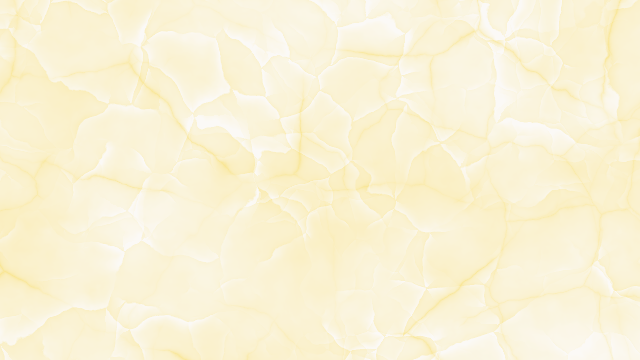
This texture is drawn by a WebGL 2 fragment shader. Its source:

```glsl
#version 300 es
precision highp float;
// Pale cream onyx with clouded body, golden veins and white one-sided fractures.

uniform vec2 u_resolution;
out vec4 fragColor;

vec2 hash2(vec2 p) {
    vec3 q = fract(vec3(p.xyx) * vec3(0.1031, 0.1030, 0.0973));
    q += dot(q, q.yzx + 33.33);
    return fract((q.xx + q.yz) * q.zy);
}

float noise(vec2 p) {
    vec2 i = floor(p), f = fract(p);
    f = f * f * f * (f * (f * 6.0 - 15.0) + 10.0);
    float low = mix(hash2(i).x, hash2(i + vec2(1, 0)).x, f.x);
    float high = mix(hash2(i + vec2(0, 1)).x, hash2(i + vec2(1, 1)).x, f.x);
    return mix(low, high, f.y);
}

float fbm(vec2 p) {
    float sum = 0.0, amp = 0.5;
    for (int i = 0; i < 5; i++) {
        sum += amp * noise(p);
        p = mat2(1.6, 1.2, -1.2, 1.6) * p + 17.3;
        amp *= 0.5;
    }
    return sum / 0.97;
}

// Returns the distance to the nearest cell border, then the hashes of both cells.
vec3 cells(vec2 p, float scale) {
    p *= scale;
    vec2 base = floor(p), nearCell = base, nearVec = vec2(0);
    float best = 9.0;
    for (int y = -1; y <= 1; y++)
    for (int x = -1; x <= 1; x++) {
        vec2 cell = base + vec2(x, y);
        vec2 v = cell + hash2(cell) - p;
        if (dot(v, v) < best) { best = dot(v, v); nearVec = v; nearCell = cell; }
    }
    float edge = 9.0;
    vec2 otherCell = nearCell;
    for (int y = -2; y <= 2; y++)
    for (int x = -2; x <= 2; x++) {
        if (x == 0 && y == 0) continue;
        vec2 cell = nearCell + vec2(x, y);
        vec2 v = cell + hash2(cell) - p;
        float d = dot(0.5 * (v + nearVec), normalize(v - nearVec));
        if (d < edge) { edge = d; otherCell = cell; }
    }
    return vec3(edge / scale, hash2(nearCell + 71.0).x, hash2(otherCell + 71.0).x);
}

// Golden line with a crisp core and a soft halo.
float vein(float d, float width) {
    return 0.75 * exp(-d / (0.5 * width)) + 0.36 * exp(-d / (3.0 * width));
}

// Light flake on one side of a border, faint gold on the other.
float fracture(vec3 c, float reach) {
    float crisp = smoothstep(0.0, 0.003, c.x);
    float light = -0.65 * exp(-c.x / reach) * crisp;
    float shade = 0.30 * exp(-c.x / (0.35 * reach));
    return c.y > c.z ? light : shade;
}

void main() {
    vec2 p = gl_FragCoord.xy / u_resolution.y;

    // Gently bent, finely jagged coordinates
    vec2 bend = vec2(fbm(p * 2.5 + 4.0), fbm(p * 2.5 + 31.0)) - 0.5;
    vec2 jag = vec2(fbm(p * 22.0), fbm(p * 22.0 + 50.0)) - 0.5;
    vec2 q = p + 0.15 * bend + 0.022 * jag;

    // Clouded body with faint streaks and fine mottling
    float depth = 0.20 + 0.85 * (fbm(p * 2.3 + 9.0) - 0.5);
    depth += 0.50 * (fbm(q * vec2(5.0, 8.0) + 60.0) - 0.5);
    depth += 0.20 * (fbm(q * 24.0 + 33.0) - 0.5);

    // Broad and fine networks of veins, broken up by noise
    vec3 broad = cells(q + vec2(3.1, 7.4), 2.3);
    vec3 fine = cells(mat2(0.8, 0.6, -0.6, 0.8) * q + 15.0, 4.2);
    float patchy = smoothstep(0.38, 0.58, fbm(p * 3.2 + 22.0));
    float width = mix(0.004, 0.010, noise(p * 9.0 + 5.0));
    depth += vein(broad.x, width) * mix(0.2, 1.0, patchy);
    depth += 0.55 * vein(fine.x, 0.005) * smoothstep(0.46, 0.64, fbm(p * 3.5 + 44.0));

    // Flakes at two sizes, with hairline cracks inside them
    vec2 curl = q + 0.045 * (vec2(noise(p * 11.0 + 3.0), noise(p * 11.0 + 80.0)) - 0.5);
    vec3 large = cells(curl + vec2(21.0, 12.0), 3.0);
    vec3 small = cells(curl + vec2(8.0, 27.0), 6.5);
    float reach = mix(0.010, 0.045, noise(p * 6.0 + 13.0));
    depth += fracture(large, reach) * mix(0.12, 0.9, smoothstep(0.44, 0.62, fbm(p * 4.0 + 70.0)));
    float broken = smoothstep(0.48, 0.64, fbm(p * 4.0 + 95.0));
    depth += fracture(small, 0.6 * reach) * broken;
    vec3 hair = cells(mat2(0.6, 0.8, -0.8, 0.6) * curl + 40.0, 9.0);
    depth += 0.45 * fracture(hair, 0.010) * smoothstep(0.48, 0.66, fbm(p * 5.0 + 120.0));
    depth += 0.14 * (large.y - 0.5) * smoothstep(0.0, 0.03, large.x);

    // Ivory to gold
    depth = clamp(depth, -0.42, 1.5);
    vec3 color = vec3(0.982, 0.96, 0.88) - depth * vec3(0.004, 0.040, 0.20);
    fragColor = vec4(color, 1.0);
}
```
